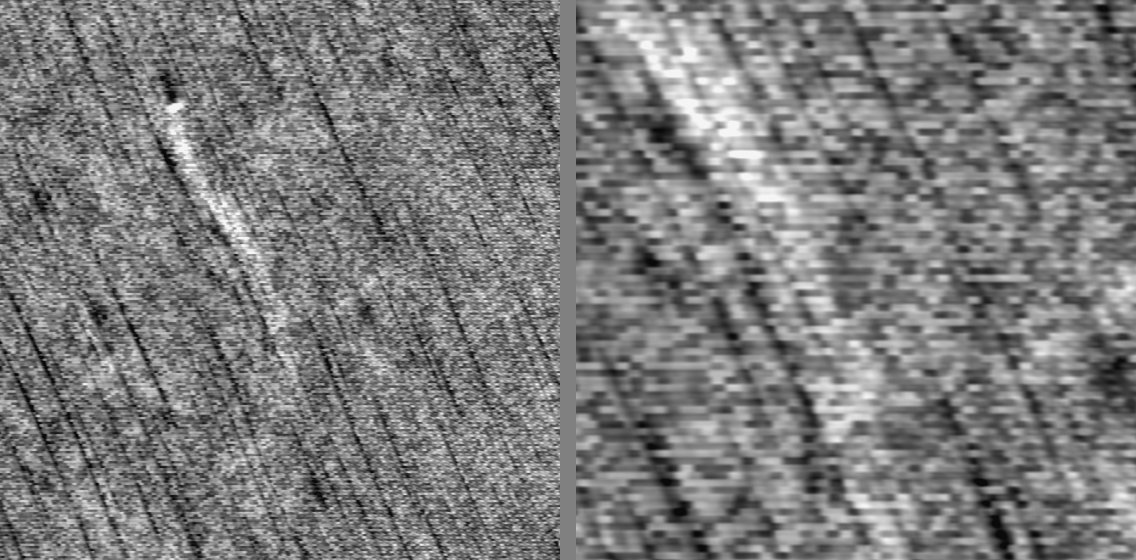
Left: the whole. Right: its middle third, enlarged.
This texture is drawn by a three.js fragment shader. Its source:

```glsl
// Grey scanned surface: steep broken grooves, a rough bright ridge and dark pits,
// all seen through fine horizontal scan-line grain. Grooves and ridge live in a
// rotated (across, along) frame; grain is row noise, pits are jittered cells.
varying vec2 vUv;

const float TAU = 6.2831853;
const float MEAN_GREY = 0.495;
const float TILT = 0.42;           // groove lean from vertical, in radians
const vec2 GRAIN_CELLS = vec2(125.0, 230.0);

float hash(vec2 p) {
  vec3 q = fract(vec3(p.xyx) * 0.1031);
  q += dot(q, q.yzx + 33.33);
  return fract((q.x + q.y) * q.z);
}

// Value noise centred on zero, from -0.5 to 0.5.
float noise(vec2 p) {
  vec2 i = floor(p);
  vec2 f = smoothstep(0.0, 1.0, p - i);
  float low = mix(hash(i), hash(i + vec2(1.0, 0.0)), f.x);
  float high = mix(hash(i + vec2(0.0, 1.0)), hash(i + 1.0), f.x);
  return mix(low, high, f.y) - 0.5;
}

float layeredNoise(vec2 p) {
  float sum = 0.0;
  float gain = 0.6;
  for (int i = 0; i < 3; i++) {
    sum += gain * noise(p);
    p = p * 2.1 + 17.3;
    gain *= 0.55;
  }
  return sum;
}

// Dashes of one scan row: shifted sideways per row, soft in x, crisp in y.
float scanRow(float x, float row) {
  x += hash(vec2(row, 71.0)) * 9.0;
  float i = floor(x);
  float f = smoothstep(0.1, 0.9, x - i);
  return mix(hash(vec2(i, row)), hash(vec2(i + 1.0, row)), f) - 0.5;
}

float scanGrain(vec2 p) {
  float row = floor(p.y);
  float blend = smoothstep(0.45, 1.0, p.y - row);
  return mix(scanRow(p.x, row), scanRow(p.x, row + 1.0), blend);
}

float bump(float x, float width) {
  return exp(-x * x / (width * width));
}

// One broken, jittered line per strip of the across axis.
float grooves(vec2 frame, float count, float halfWidth, float dashRate, float seed) {
  float x = frame.x * count;
  float id = floor(x);
  float centre = mix(0.3, 0.7, hash(vec2(id, seed)));
  float line = bump(x - id - centre, halfWidth);
  float dash = noise(vec2(frame.y * dashRate + id * 5.7, id + seed));
  return line * smoothstep(-0.12, 0.3, dash);
}

// Sparse oval pits, stretched along the grooves.
float pits(vec2 frame, float count) {
  vec2 p = frame * count;
  vec2 id = floor(p);
  vec2 centre = 0.35 + 0.3 * vec2(hash(id + 3.0), hash(id + 41.0));
  vec2 d = (p - id - centre) / vec2(0.055, 0.11);
  return exp(-dot(d, d)) * step(0.55, hash(id + 9.0));
}

// Soft stroke between two points.
float stroke(vec2 p, vec2 a, vec2 b, float width) {
  vec2 ab = b - a;
  float t = clamp(dot(p - a, ab) / dot(ab, ab), 0.0, 1.0);
  return bump(length(p - a - ab * t), width);
}

float ridgeRelief(vec2 frame, float roughness) {
  float t = frame.y;
  float x = frame.x - 0.612 - 0.012 * sin(t * 11.0 + 4.6) - 0.018 * roughness;
  float extent = smoothstep(-0.68, -0.6, t) * (1.0 - smoothstep(-0.1, 0.06, t));
  float crest = bump(x, 0.018) * (0.2 + 0.3 * roughness);
  float gaps = smoothstep(-0.05, 0.3, noise(vec2(t * 13.0, 8.0)));
  float shadow = bump(x + 0.026, 0.009) * gaps * 0.34;
  return extent * (crest - shadow);
}

void main() {
  vec2 alongDir = vec2(sin(TILT), -cos(TILT));
  vec2 acrossDir = vec2(cos(TILT), sin(TILT));
  vec2 frame = vec2(dot(vUv, acrossDir), dot(vUv, alongDir));
  float grain = scanGrain(vUv * GRAIN_CELLS);
  float roughness = layeredNoise(frame * vec2(44.0, 26.0));
  float rightSide = smoothstep(0.35, 0.95, vUv.x + 0.25 * (0.5 - vUv.y));

  // Broad stains, mid-sized blotches and scan grain
  float grey = MEAN_GREY + 0.2 * layeredNoise(frame * vec2(8.0, 4.5));
  grey += mix(0.36, 0.22, rightSide) * roughness + 0.46 * grain;

  // Fine woven beat of scan lines and grooves, stronger on the right
  float scanWave = sin(TAU * 154.0 * vUv.y + 3.0 * noise(vUv * 14.0));
  float grooveWave = sin(TAU * 92.0 * frame.x + 2.0 * noise(frame * 9.0));
  grey += mix(0.035, 0.065, rightSide) * scanWave;
  grey += 0.07 * rightSide * grooveWave * (0.6 + scanWave);

  // Ragged grooves at two scales
  vec2 bent = frame + vec2(0.005 * sin(frame.y * 8.0) + 0.0035 * grain, 0.0);
  float cut = 0.24 * grooves(bent, 17.0, 0.085, 6.0, 2.0);
  cut += 0.17 * grooves(bent, 41.0, 0.15, 9.0, 23.0);
  grey -= cut * (1.0 + 0.9 * roughness);

  // Ridge, faint cross scratches and pits
  grey += ridgeRelief(bent, roughness);
  float scratches = stroke(vUv, vec2(0.0, 0.21), vec2(0.2, 0.35), 0.014);
  scratches += stroke(vUv, vec2(0.34, 0.12), vec2(0.49, 0.21), 0.009);
  scratches += stroke(vUv, vec2(0.61, 0.45), vec2(0.7, 0.53), 0.009);
  grey += 0.13 * scratches * (0.8 + roughness);
  grey -= 0.32 * pits(bent, 4.5);

  // Deep hole with a lit lip at the head of the ridge
  grey -= 0.5 * stroke(vUv, vec2(0.297, 0.86), vec2(0.308, 0.825), 0.012);
  grey += 0.45 * stroke(vUv, vec2(0.309, 0.808), vec2(0.322, 0.815), 0.009);

  gl_FragColor = vec4(vec3(clamp(grey, 0.04, 0.96)), 1.0);
}
```
